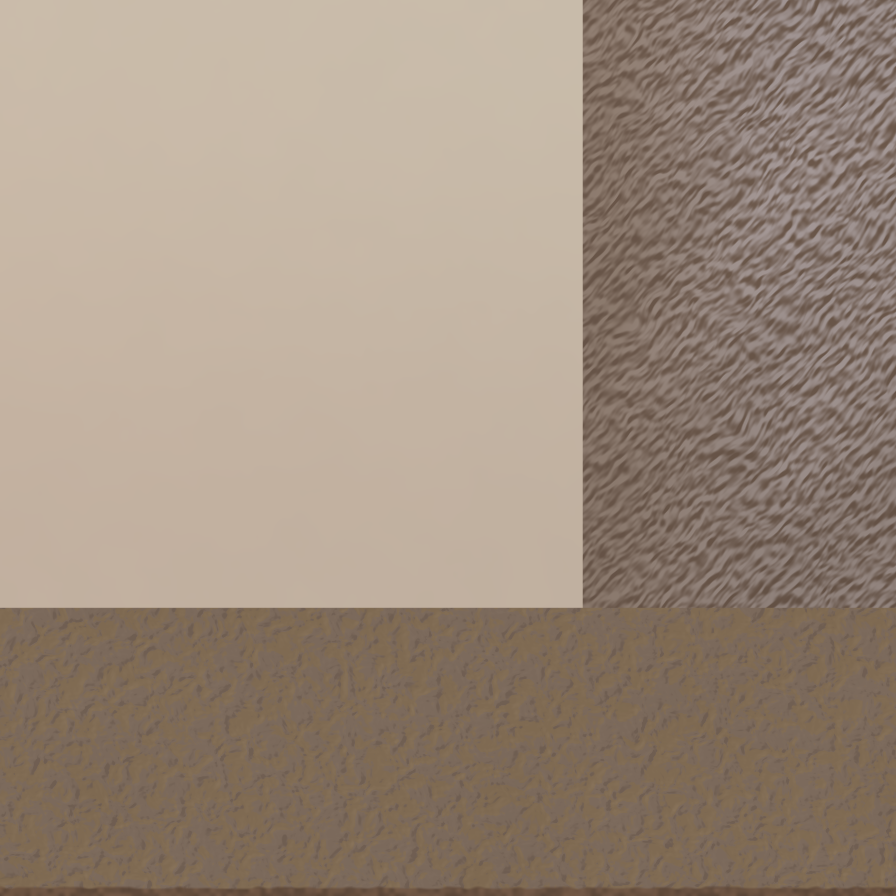
Give the GLSL for this background, as a Shadertoy shader.

```glsl
const vec2 PANEL_CORNER = vec2(0.6504, 0.3216);
const float BASE_HEIGHT = 0.009;

const vec3 PANEL_TOP = vec3(0.785, 0.735, 0.667);
const vec3 PANEL_BOTTOM = vec3(0.750, 0.692, 0.628);
const vec3 PANEL_BLUSH = vec3(0.012, -0.002, -0.004);
const vec3 FUR_DARK = vec3(0.405, 0.330, 0.280);
const vec3 FUR_WARM = vec3(0.550, 0.480, 0.430);
const vec3 FUR_COOL = vec3(0.620, 0.575, 0.570);
const vec3 FLOOR_COLOR = vec3(0.482, 0.412, 0.357);
const vec3 FLOOR_OCHRE = vec3(0.500, 0.415, 0.310);
const vec3 FLOOR_SHADE = vec3(0.425, 0.358, 0.310);
const vec3 BASE_COLOR = vec3(0.390, 0.295, 0.230);

const float FUR_ANGLE = 0.88;
const vec2 FUR_SCALE = vec2(78.0, 205.0);
const float FLOOR_SCALE = 105.0;

float hash(vec2 p) {
    vec3 q = fract(vec3(p.xyx) * 0.1031);
    q += dot(q, q.yzx + 33.33);
    return fract((q.x + q.y) * q.z);
}

float noise(vec2 p) {
    vec2 cell = floor(p);
    vec2 f = fract(p);
    f = f * f * (3.0 - 2.0 * f);
    float low = mix(hash(cell), hash(cell + vec2(1, 0)), f.x);
    float high = mix(hash(cell + vec2(0, 1)), hash(cell + vec2(1, 1)), f.x);
    return mix(low, high, f.y);
}

float fbm(vec2 p) {
    float sum = 0.0;
    float weight = 0.5;
    for (int i = 0; i < 3; i++) {
        sum += weight * noise(p);
        p = mat2(1.6, 1.2, -1.2, 1.6) * p + 17.3;
        weight *= 0.5;
    }
    return sum / 0.875;
}

vec2 rotate(vec2 p, float angle) {
    float c = cos(angle);
    float s = sin(angle);
    return vec2(c * p.x + s * p.y, c * p.y - s * p.x);
}

// Smooth wall with a soft diagonal blush
vec3 panel(vec2 uv) {
    float height = smoothstep(PANEL_CORNER.y, 1.0, uv.y);
    vec3 color = mix(PANEL_BOTTOM, PANEL_TOP, height);
    float blush = exp(-5.0 * pow(uv.y - 0.60 + 0.25 * uv.x, 2.0)) * (1.0 - uv.x);
    color += PANEL_BLUSH * blush;
    return color + 0.006 * (fbm(uv * 24.0) - 0.5);
}

// Broken strokes: two sizes of stretched noise with little broad variation
float strokeRelief(vec2 p) {
    float ridge = noise(p) - noise(p + vec2(0.5, 0.85));
    float fine = noise(p * 1.6 + 11.0) - noise(p * 1.6 + vec2(11.6, 11.7));
    return 0.5 + 0.60 * ridge + 0.45 * fine;
}

// Short slanted strokes, cooler and lighter toward the upper right
vec3 fur(vec2 uv) {
    vec2 warp = vec2(fbm(uv * 18.0), fbm(uv * 18.0 + 40.0)) - 0.5;
    vec2 p = rotate(uv + 0.016 * warp, FUR_ANGLE) + 3.0;
    float light = smoothstep(0.04, 0.86, strokeRelief(p * FUR_SCALE));

    float across = smoothstep(PANEL_CORNER.x, 0.90, uv.x);
    float upward = smoothstep(PANEL_CORNER.y, 0.85, uv.y);
    float patches = fbm(rotate(uv, FUR_ANGLE) * vec2(5.0, 11.0)) - 0.5;
    float cool = clamp(across * (0.60 + 0.40 * upward) + 0.25 * patches, 0.0, 1.0);
    vec3 color = mix(FUR_DARK, mix(FUR_WARM, FUR_COOL, cool), light);
    return color * (0.97 + 0.05 * upward + 0.06 * patches);
}

float floorRelief(vec2 uv) {
    vec2 warp = vec2(noise(uv * 55.0), noise(uv * 55.0 + 9.0)) - 0.5;
    return fbm((uv + 0.010 * warp) * FLOOR_SCALE);
}

// Embossed grain: ochre fills the hollows, thin shade marks the far slopes
vec3 grainyFloor(vec2 uv) {
    float relief = floorRelief(uv);
    float slope = relief - floorRelief(uv + vec2(0.0034, -0.0022));
    float ochre = smoothstep(0.44, 0.58, relief + 0.4 * slope);
    float shade = smoothstep(0.06, 0.30, -slope);
    vec3 color = mix(FLOOR_COLOR, FLOOR_OCHRE, 0.80 * ochre);
    color = mix(color, FLOOR_SHADE, 0.80 * shade);
    return color + 0.06 * max(slope, 0.0) + 0.012 * (fbm(uv * 9.0) - 0.5);
}

void mainImage(out vec4 fragColor, in vec2 fragCoord) {
    vec2 uv = fragCoord / iResolution.xy;
    vec2 edge = 0.8 / iResolution.xy;

    // Upper wall: panel on the left, fur on the right
    float furMask = smoothstep(-edge.x, edge.x, uv.x - PANEL_CORNER.x);
    vec3 color = mix(panel(uv), fur(uv), furMask);

    // Floor and the thin dark base
    float wallMask = smoothstep(-edge.y, edge.y, uv.y - PANEL_CORNER.y);
    color = mix(grainyFloor(uv), color, wallMask);
    float baseTop = BASE_HEIGHT + 0.003 * (noise(uv * 90.0) - 0.5);
    float baseMask = 1.0 - smoothstep(-0.002, 0.002, uv.y - baseTop);
    vec3 base = BASE_COLOR * (0.85 + 0.3 * noise(uv * 160.0));
    color = mix(color, base, 0.85 * baseMask);

    fragColor = vec4(color, 1.0);
}
```
